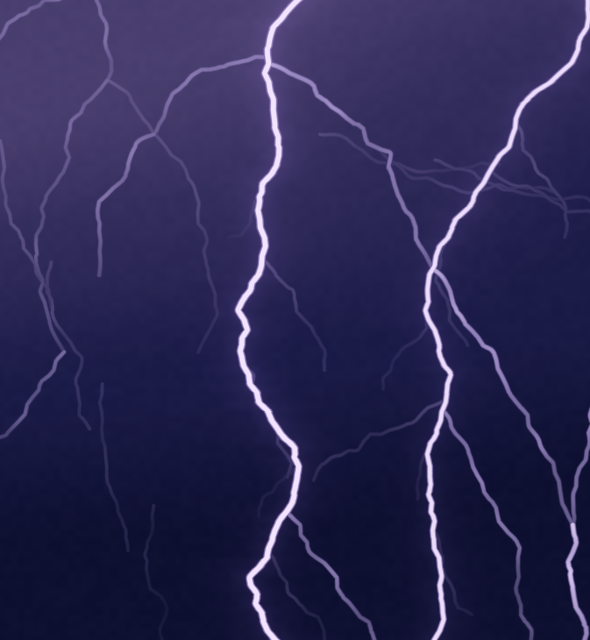
Reproduce this texture procedurally as a Shadertoy shader.

```glsl
// Forked lightning over a violet to navy night sky.
// Bolts are curves bent by creased noise; distance to each one becomes light,
// and loops scatter the faint twigs and the pale crossing strands.

#define NAVY vec3(0.055, 0.062, 0.195)
#define INDIGO vec3(0.105, 0.105, 0.28)
#define PLUM vec3(0.185, 0.165, 0.35)
#define MAUVE vec3(0.285, 0.245, 0.435)
#define VIOLET vec3(0.60, 0.53, 0.76)
#define FLASH vec3(0.95, 0.89, 1.0)
#define JAG 0.030
#define BOLT_WIDTH 0.0082
#define GLOW 0.10
#define TWIGS 10
#define STRANDS 4

float hash(float n, float seed) {
    return fract(sin(n * 127.1 + seed * 311.7) * 43758.5);
}

// Smooth two-dimensional noise for haze and grain
float noise(vec2 p) {
    vec2 i = floor(p), f = fract(p);
    f = f * f * (3.0 - 2.0 * f);
    float low = mix(hash(i.x, i.y), hash(i.x + 1.0, i.y), f.x);
    float high = mix(hash(i.x, i.y + 1.0), hash(i.x + 1.0, i.y + 1.0), f.x);
    return mix(low, high, f.y);
}

// Straight-sided noise gives the kinks of a spark
float crease(float s, float seed) {
    float i = floor(s);
    return mix(hash(i, seed), hash(i + 1.0, seed), fract(s)) - 0.5;
}

float jag(float s, float seed) {
    return JAG * (crease(s * 13.0, seed) + 0.5 * crease(s * 31.0, seed + 1.0)
        + 0.25 * crease(s * 70.0, seed + 2.0));
}

// The two main bolts as points at a given height
vec2 onCentre(float y) {
    float d = 1.0 - y;
    float sway = 0.43 + 0.042 * cos(11.3 * d * d) - 1.1 * d * exp(-8.0 * d);
    return vec2(sway + jag(y, 3.0), y);
}

vec2 onRight(float y) {
    float lean = 0.225 * smoothstep(0.53, 1.02, y) + 0.012 * sin(y * 21.0);
    return vec2(0.68 + lean + jag(y, 8.0), y);
}

// Distance across a curve, corrected for its slope
float across(float offset, float ahead, float behind, float stepSize) {
    float slope = (ahead - behind) / (2.0 * stepSize);
    return abs(offset) * inversesqrt(1.0 + slope * slope);
}

float core(float d, float width) {
    return 1.0 - smoothstep(0.2 * width, width, d);
}

float arcOffset(float t, float len, float bend, float seed) {
    float pinned = clamp(10.0 * min(t, 1.0 - t), 0.0, 1.0);
    return 4.0 * bend * t * (1.0 - t) + pinned * jag(t * len, seed);
}

// Light of a kinked branch from a to b, bowed sideways by bend
float branch(vec2 p, vec2 a, vec2 b, float bend, float gain) {
    float len = length(b - a), e = 0.003;
    vec2 dir = (b - a) / len, q = p - a;
    float along = dot(q, dir), t = clamp(along / len, 0.0, 1.0);
    float seed = floor(97.0 * (a.x + 2.0 * a.y + 3.0 * b.x));
    float side = dot(q, vec2(-dir.y, dir.x)) - arcOffset(t, len, bend, seed);
    float d = across(side, arcOffset(t + e / len, len, bend, seed),
        arcOffset(t - e / len, len, bend, seed), e);
    d = length(vec2(d, along - t * len));
    float flicker = 0.8 + 0.4 * noise(vec2(t * len * 25.0, seed));
    return gain * flicker * mix(1.0, 0.7, t) * core(d, mix(0.0045, 0.0075, gain));
}

vec3 skyColour(vec2 p) {
    float h = p.y + 0.42 * p.y * (0.45 - p.x);
    h += 0.09 * (noise(p * vec2(3.0, 4.0) + 5.0) - 0.5);
    vec3 sky = mix(NAVY, INDIGO, smoothstep(0.18, 0.48, h));
    sky = mix(sky, PLUM, smoothstep(0.44, 0.74, h));
    sky = mix(sky, MAUVE, smoothstep(0.68, 1.0, h));
    return sky + 0.014 * (noise(p * 90.0) - 0.5);
}

void mainImage(out vec4 fragColor, in vec2 fragCoord) {
    vec2 p = fragCoord / iResolution.y;
    float e = 0.003;

    // Main bolts
    float dC = across(p.x - onCentre(p.y).x, onCentre(p.y + e).x, onCentre(p.y - e).x, e);
    float dR = across(p.x - onRight(p.y).x, onRight(p.y + e).x, onRight(p.y - e).x, e);
    float light = max(core(dC, BOLT_WIDTH), 0.88 * core(dR, 0.86 * BOLT_WIDTH));

    // Left forks
    vec2 fork = vec2(0.168, 0.875), elbow = vec2(0.24, 0.79), knee = vec2(0.10, 0.45);
    light = max(light, branch(p, vec2(0.162, 1.02), fork, 0.0, 0.40));
    light = max(light, branch(p, fork, knee, -0.06, 0.36));
    light = max(light, branch(p, knee, vec2(-0.02, 0.29), 0.015, 0.42));
    light = max(light, branch(p, fork, vec2(0.31, 0.45), 0.07, 0.23));
    light = max(light, branch(p, onCentre(0.91), elbow, -0.045, 0.46));
    light = max(light, branch(p, elbow, vec2(0.155, 0.57), -0.03, 0.48));
    light = max(light, branch(p, vec2(0.10, 1.01), vec2(-0.02, 0.93), 0.0, 0.40));

    // Right forks
    vec2 meet = vec2(0.895, 0.18);
    light = max(light, branch(p, onCentre(0.90), onRight(0.58), 0.05, 0.60));
    light = max(light, branch(p, onRight(0.58), meet, 0.01, 0.58));
    light = max(light, branch(p, vec2(0.93, 0.38), meet, 0.0, 0.55));
    light = max(light, branch(p, meet, vec2(0.91, -0.03), -0.01, 0.75));
    light = max(light, branch(p, onCentre(0.20), vec2(0.59, -0.03), 0.015, 0.52));
    light = max(light, branch(p, onRight(0.36), vec2(0.82, -0.03), 0.03, 0.48));
    light = max(light, branch(p, onRight(0.375), vec2(0.49, 0.25), -0.01, 0.25));

    // Twigs falling away from both main bolts
    for (int i = 0; i < TWIGS; i++) {
        float k = float(i), r = hash(k, 21.0), s = hash(k, 34.0);
        float y = 0.78 - 0.075 * k + 0.04 * r;
        vec2 root = i % 2 == 0 ? onRight(y) : onCentre(y);
        vec2 reach = vec2((s < 0.5 ? -1.0 : 1.0) * (0.03 + 0.07 * r), -0.07 - 0.12 * s);
        light = max(light, branch(p, root, root + reach, 0.02 * (r - 0.5), 0.14 + 0.12 * s));
    }

    // Faint strands: steep on the left, nearly level on the upper right
    for (int i = 0; i < STRANDS; i++) {
        float k = float(i), r = hash(k, 55.0);
        vec2 top = vec2(0.08 * k, 0.78 - 0.19 * k);
        light = max(light, branch(p, top, top + vec2(0.08 - 0.02 * k, -0.26), -0.01, 0.28 - 0.04 * k));
        vec2 west = vec2(0.50 + 0.09 * k, 0.79 - 0.02 * k);
        light = max(light, branch(p, west, west + vec2(0.28, -0.04 - 0.05 * r), -0.02, 0.20));
    }

    // Sky, halo, then violet edges and bright cores
    vec3 colour = skyColour(p);
    colour += GLOW * (exp(-dC * 45.0) + 0.7 * exp(-dR * 45.0)) * vec3(0.85, 0.6, 1.0);
    colour = mix(colour, VIOLET, smoothstep(0.0, 0.65, light));
    colour = mix(colour, FLASH, smoothstep(0.5, 0.95, light));
    fragColor = vec4(colour, 1.0);
}
```
